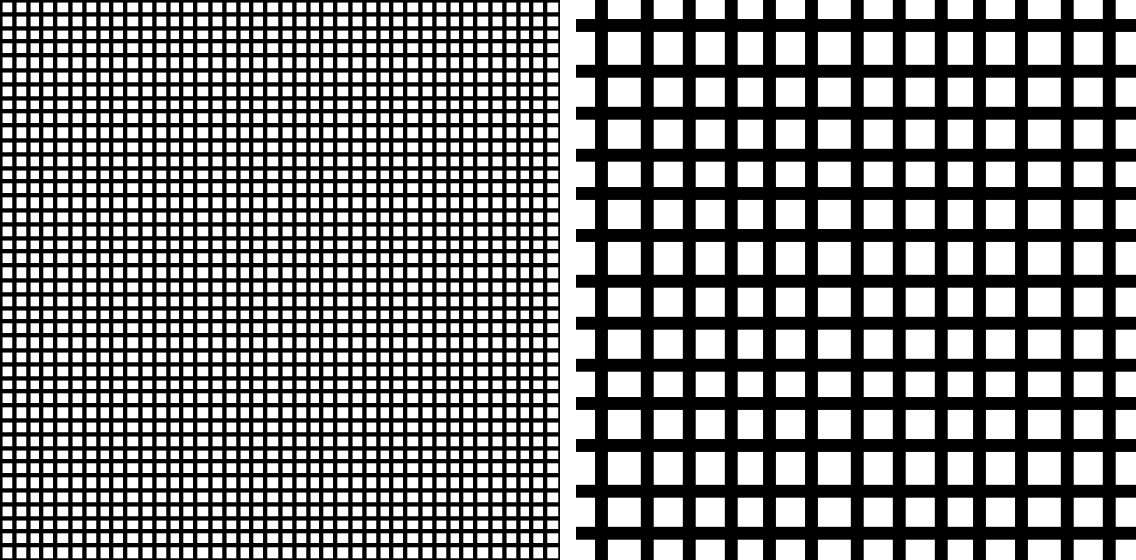
Left: the whole. Right: its middle third, enlarged.
A three.js fragment shader for this pattern:

```glsl
// Black square lattice on white: 40 by 40 cells with lines on the cell borders.
// Lines are nudged in a cycle of five, giving one narrow and one wide cell per
// cycle; the same cycle runs from the left edge and from the top edge.
#define CELLS 40.0
#define CYCLE 5.0
#define LINE_WIDTH 0.307   // in cells
#define NUDGE_AHEAD 0.03   // first three lines of a cycle, in cells
#define NUDGE_BACK -0.06   // last two lines of a cycle, in cells
#define INK vec3(0.0)
#define PAPER vec3(1.0)

varying vec2 vUv;

// Offset of each line from its even position
vec2 lineNudge(vec2 index) {
  vec2 late = step(2.5, mod(index, CYCLE));
  return mix(vec2(NUDGE_AHEAD), vec2(NUDGE_BACK), late);
}

void main() {
  // Cell coordinates, counted from the upper left
  vec2 p = vec2(vUv.x, 1.0 - vUv.y) * CELLS;
  vec2 pixel = max(fwidth(p), vec2(1e-5));

  // Distance to the nearest line on each axis
  vec2 index = floor(p + 0.5);
  vec2 dist = abs(p - index - lineNudge(index));

  // Paper shows where both axes are clear of a line
  vec2 gap = clamp((dist - 0.5 * LINE_WIDTH) / pixel + 0.5, 0.0, 1.0);
  gl_FragColor = vec4(mix(INK, PAPER, gap.x * gap.y), 1.0);
}
```
